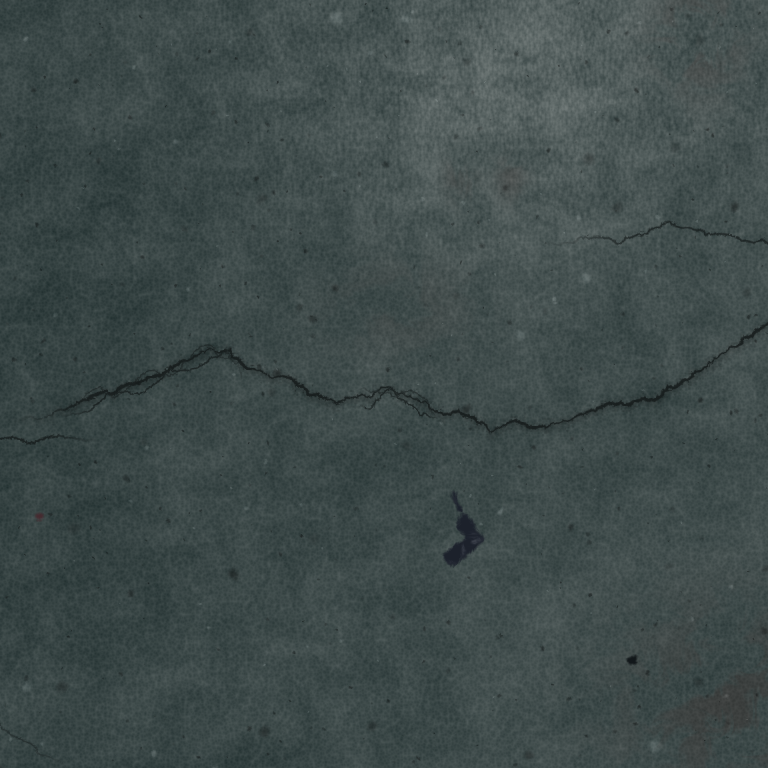
This texture is drawn by a Shadertoy shader. Its source:

```glsl
// Worn blue-grey concrete with thin ragged cracks, brown stains and small pits.
// Warped layered sines give the mottling, cellular noise gives grain and pits,
// and the cracks are height curves built from tents plus jagged triangle waves.

vec2 hash2(vec2 p) {
    vec3 q = fract(p.xyx * vec3(0.1031, 0.1030, 0.0973));
    q += dot(q, q.yzx + 33.33);
    return fract((q.xx + q.yz) * q.zy);
}

// Cellular noise: x = distance to the nearest point, yz = random id of that point
vec3 cells(vec2 p) {
    vec2 base = floor(p), f = p - base;
    vec3 best = vec3(9.0);
    for (int j = -1; j <= 1; j++)
    for (int i = -1; i <= 1; i++) {
        vec2 o = vec2(i, j);
        float d = length(o + hash2(base + o) - f);
        if (d < best.x) best = vec3(d, hash2(base + o + 57.0));
    }
    return best;
}

// Warped layered sines, roughly -1 to 1
float mottle(vec2 p) {
    float sum = 0.0, amp = 0.5;
    for (int i = 0; i < 6; i++) {
        p = mat2(0.8, 0.6, -0.6, 0.8) * p * 1.7 + 1.3;
        p += 0.6 * sin(p.yx * 1.1 + float(i));
        sum += amp * sin(p.x + 1.4 * sin(p.y * 0.9));
        amp *= 0.65;
    }
    return sum;
}

float tent(float x, float centre, float width) {
    return max(0.0, 1.0 - abs(x - centre) / width);
}

float jagged(float x) {
    float sum = 0.0, amp = 0.003, freq = 55.0;
    for (int i = 0; i < 4; i++) {
        sum += amp * asin(sin(x * freq + 2.0 * sin(x * freq * 0.31 + float(i))));
        amp *= 0.52;
        freq *= 2.1;
    }
    return sum;
}

float mainCrack(float x) {
    return 0.465 + 0.08 * tent(x, 0.275, 0.19) + 0.035 * tent(x, 0.507, 0.07)
        - 0.031 * tent(x, 0.64, 0.042) - 0.025 * tent(x, 0.71, 0.05)
        + 0.112 * pow(max(x - 0.76, 0.0) / 0.24, 1.7)
        - 0.2 * max(0.08 - x, 0.0) + jagged(x);
}

// Coverage of a curve, given its vertical gap, half width and edge softness
float stroke(float gap, float width, float soft) {
    float slope = length(vec2(dFdx(gap), dFdy(gap))) * iResolution.y;
    float d = abs(gap) / max(slope, 0.5);
    soft = max(soft, 1.0 / iResolution.y);
    return 1.0 - smoothstep(width - 0.5 * soft, width + soft, d);
}

float capsule(vec2 p, vec2 a, vec2 b, float radius) {
    vec2 ab = b - a;
    return length(p - a - ab * clamp(dot(p - a, ab) / dot(ab, ab), 0.0, 1.0)) - radius;
}

float blob(vec2 p, vec2 centre, vec2 size) {
    vec2 q = (p - centre) / size;
    return exp(-dot(q, q));
}

void mainImage(out vec4 fragColor, in vec2 fragCoord) {
    vec2 uv = fragCoord / iResolution.xy;
    float clouds = mottle(uv * 7.0), rough = mottle(uv * 30.0 + 5.0);
    vec2 ragged = uv + 0.002 * vec2(mottle(uv * 90.0), mottle(uv * 90.0 + 7.0));

    // Broad light, mottling and grain
    float glow = blob(uv, vec2(0.68, 0.92), vec2(0.36, 0.24));
    float tone = 0.074 * glow + 0.036 * smoothstep(0.0, 0.75, uv.x) - 0.024;
    tone += (0.02 * clouds + 0.023 * rough) * (1.0 + 0.8 * glow);
    tone += 0.056 * (cells(uv * 240.0).x - 0.5) + 0.045 * (cells(uv * 120.0 + 9.0).x - 0.5);
    tone -= (0.03 + 0.07 * glow) * (cells(uv * vec2(210.0, 90.0) + 31.0).x - 0.5);
    vec3 color = vec3(0.243, 0.292, 0.29) + tone * vec3(1.03, 0.96, 0.94);

    // Brown stains
    float stain = blob(uv, vec2(0.95, 0.08), vec2(0.13, 0.12))
        + blob(uv, vec2(0.91, 0.95), vec2(0.055, 0.07))
        + 0.7 * blob(uv, vec2(0.60, 0.77), vec2(0.02, 0.03))
        + 0.7 * blob(uv, vec2(0.665, 0.77), vec2(0.02, 0.03))
        + 0.4 * blob(uv, vec2(0.52, 0.6), vec2(0.09, 0.06));
    stain *= smoothstep(-0.5, 0.5, rough + 0.5 * clouds);
    color = mix(color, vec3(0.215, 0.215, 0.21) + 0.6 * tone, 0.75 * min(stain, 1.0));

    // Faint pits and pale flecks
    for (int i = 0; i < 2; i++) {
        vec3 c = cells(ragged * (20.0 + 26.0 * float(i)) + 40.0 * float(i));
        float radius = 0.05 + 0.09 * c.z * c.z;
        float spot = 1.0 - smoothstep(0.2 * radius, 1.6 * radius, c.x);
        color *= 1.0 - spot * step(c.y, 0.2) * (0.12 + 0.28 * fract(c.y * 97.0));
        color += spot * step(0.96, c.y) * 0.09;
    }
    float blackPit = length(ragged - vec2(0.824, 0.14));
    color = mix(vec3(0.07, 0.09, 0.1), color, smoothstep(0.004, 0.009, blackPit));
    float redSpeck = length(ragged - vec2(0.052, 0.327));
    color = mix(vec3(0.27, 0.17, 0.19), color, smoothstep(0.002, 0.008, redSpeck));

    // Main crack with its shadow and braided side strands
    float x = ragged.x;
    float gap = ragged.y - mainCrack(x);
    float fade = smoothstep(0.0, 0.12, x);
    float width = 0.0011 + 0.0006 * sin(x * 47.0 + 2.0 * sin(x * 19.0));
    float crack = 0.8 * fade * stroke(gap, width, 0.0017);
    float braid = smoothstep(0.07, 0.13, x) * smoothstep(0.33, 0.28, x)
        + smoothstep(0.46, 0.49, x) * smoothstep(0.58, 0.55, x);
    crack = max(crack, 0.7 * braid * stroke(gap + 0.015 * abs(sin(x * 43.0)), 0.0007, 0.0015));
    crack = max(crack, 0.5 * braid * stroke(gap + 0.009 * sin(x * 90.0), 0.0005, 0.0015));
    color *= 1.0 - 0.17 * fade * stroke(gap + 0.002, 0.003, 0.008);

    // Side cracks: upper right, lower left and bottom corner
    float upper = ragged.y - 0.687 - 0.026 * tent(x, 0.872, 0.07) - jagged(x + 3.0);
    crack = max(crack, 0.7 * smoothstep(0.68, 0.84, x) * stroke(upper, 0.0009, 0.0018));
    float lower = ragged.y - 0.428 - 0.6 * jagged(x + 7.0);
    crack = max(crack, 0.75 * smoothstep(0.14, 0.06, x) * stroke(lower, 0.001, 0.0017));
    float corner = ragged.y - 0.056 + 0.65 * x - 0.5 * jagged(x + 5.0);
    crack = max(crack, 0.45 * smoothstep(0.1, 0.04, x) * stroke(corner, 0.0007, 0.0018));
    color = mix(color, vec3(0.075, 0.095, 0.095), crack);

    // Hooked navy chip
    vec2 q = ragged + 0.004 * vec2(rough, mottle(uv * 50.0));
    float chip = capsule(q, vec2(0.59, 0.275), vec2(0.618, 0.292), 0.010);
    chip = min(chip, capsule(q, vec2(0.620, 0.295), vec2(0.603, 0.318), 0.010));
    chip = min(chip, capsule(q, vec2(0.589, 0.355), vec2(0.598, 0.332), 0.003));
    vec3 chipColor = mix(vec3(0.11, 0.13, 0.17), vec3(0.24, 0.26, 0.30),
        smoothstep(-0.3, 0.8, mottle(uv * 45.0)) * smoothstep(0.0, -0.008, chip));
    color = mix(chipColor, color, smoothstep(-0.003, 0.003, chip));

    fragColor = vec4(clamp(color, 0.0, 1.0), 1.0);
}
```
